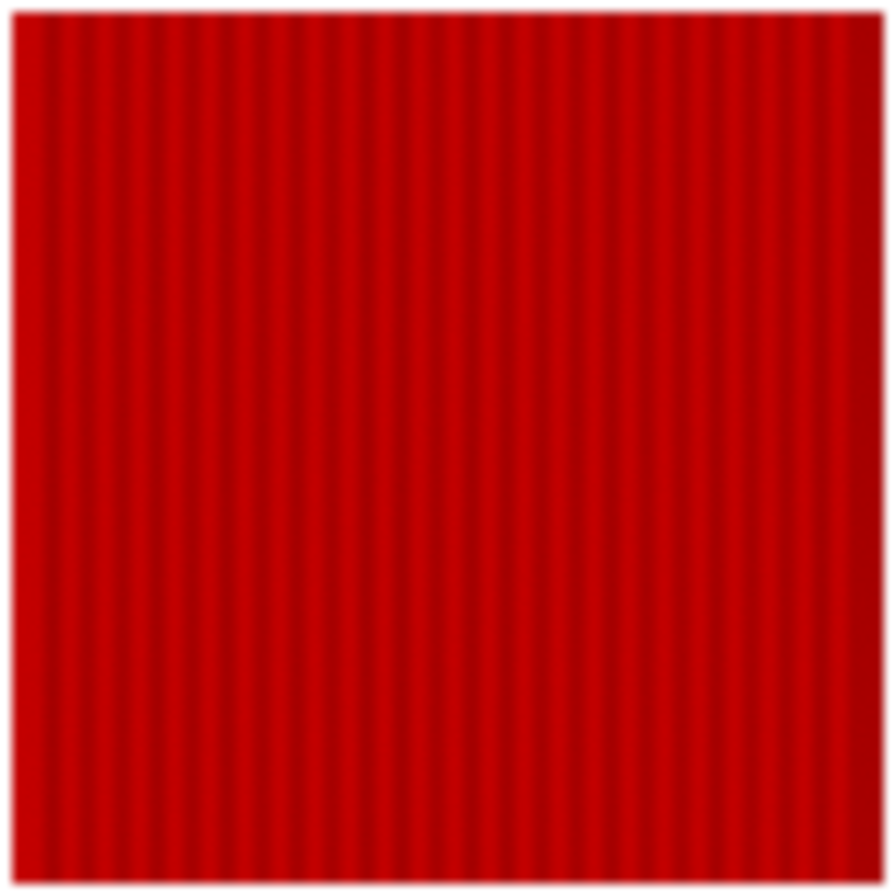
Write a Shadertoy shader that draws this pattern.

```glsl
// A red ribbed panel with soft edges on a white ground.
// A cosine across the width shades the vertical ribs; hashed depth, a slow
// sway and fine value noise keep neighbouring ribs from being identical.

const float TAU = 6.2831853;
const vec3 GROUND = vec3(1.0);
const vec3 RIB_LIGHT = vec3(0.760, 0.0, 0.0);
const vec3 RIB_DARK = vec3(0.645, 0.0, 0.0);

const float PITCH = 0.039;          // width of one rib
const float FIRST_GROOVE = 0.0586;  // centre of the leftmost groove
const float LAST_GROOVE = 23.0;     // index of the rightmost groove
const float MARGIN = 0.0137;        // canvas border to panel edge
const float EDGE_BLUR = 0.0085;     // half width of the soft edge
const float DEPTH_VARIATION = 0.14;
const float SWAY = 0.025;           // sideways drift, in ribs
const float GRAIN_SCALE = 190.0;
const float GRAIN = 0.018;

float hash(vec2 p) {
    return fract(sin(dot(p, vec2(127.1, 311.7))) * 43758.5453);
}

float noise(vec2 p) {
    vec2 cell = floor(p);
    vec2 f = fract(p);
    f = f * f * (3.0 - 2.0 * f);
    float low = mix(hash(cell), hash(cell + vec2(1.0, 0.0)), f.x);
    float high = mix(hash(cell + vec2(0.0, 1.0)), hash(cell + 1.0), f.x);
    return mix(low, high, f.y);
}

// Brightness of the ribs: 0 in a groove, 1 on a crest.
float ribLight(vec2 uv) {
    float ribs = (uv.x - FIRST_GROOVE) / PITCH;
    ribs += SWAY * (noise(uv * vec2(9.0, 5.0)) - 0.5);
    // Outer strips stay flat: light on the left, dark on the right.
    ribs = clamp(ribs, -0.5, LAST_GROOVE);
    float light = 0.5 - 0.5 * cos(TAU * ribs);
    float groove = floor(ribs + 0.5);
    float depth = 1.0 - DEPTH_VARIATION * hash(vec2(groove, 3.0));
    return 1.0 - depth * (1.0 - light);
}

// Soft coverage of the square panel.
float panelMask(vec2 uv) {
    vec2 inset = min(uv, 1.0 - uv);
    vec2 cover = smoothstep(MARGIN - EDGE_BLUR, MARGIN + EDGE_BLUR, inset);
    return cover.x * cover.y;
}

void mainImage(out vec4 fragColor, in vec2 fragCoord) {
    vec2 uv = fragCoord / iResolution.xy;

    // Shaded ribs with a faint woven grain
    vec3 panel = mix(RIB_DARK, RIB_LIGHT, ribLight(uv));
    panel *= 1.0 + GRAIN * (noise(uv * GRAIN_SCALE) - 0.5);

    fragColor = vec4(mix(GROUND, panel, panelMask(uv)), 1.0);
}
```
